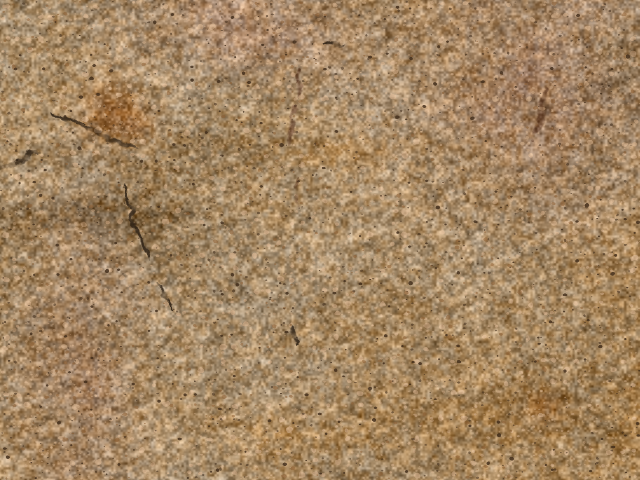
This texture is drawn by a Shadertoy shader. Its source:

```glsl
// Weathered sandstone: a tan face stained ochre and pink, with grainy relief.
// Layered value noise gives the grain, jittered cells the pale grains and pits,
// soft ellipses the stains and shadows, wobbly segments the cracks.

float hash(vec2 p) {
    vec3 q = fract(vec3(p.xyx) * 0.1031);
    q += dot(q, q.yzx + 33.33);
    return fract((q.x + q.y) * q.z);
}

// Value noise from -1 to 1
float noise(vec2 p) {
    vec2 i = floor(p), f = fract(p);
    f = f * f * (3.0 - 2.0 * f);
    float low = mix(hash(i), hash(i + vec2(1, 0)), f.x);
    float high = mix(hash(i + vec2(0, 1)), hash(i + vec2(1, 1)), f.x);
    return 2.0 * mix(low, high, f.y) - 1.0;
}

float fbm(vec2 p) {
    float sum = 0.0, amp = 0.55;
    for (int i = 0; i < 5; i++) {
        sum += amp * noise(p);
        p = mat2(1.6, 1.2, -1.2, 1.6) * p + 17.3;
        amp *= 0.55;
    }
    return sum;
}

// Irregular dots, at most one per cell, with radii as fractions of a cell
float specks(vec2 p, float cells, float density, float minR, float maxR, float seed) {
    vec2 q = p * cells + seed;
    vec2 id = floor(q);
    float size = hash(id + 7.7);
    float radius = mix(minR, maxR, size * size);
    vec2 jitter = vec2(hash(id + 31.1), hash(id + 57.9)) - 0.5;
    vec2 d = fract(q) - 0.5 - jitter * (0.9 - 2.0 * radius);
    d.y *= 1.0 + 0.5 * hash(id + 83.0);
    float dist = length(d) + 0.35 * radius * noise(q * 4.0);
    float edge = 0.6 * cells / iResolution.y;
    return step(hash(id + 11.3), density) * (1.0 - smoothstep(radius - edge, radius + edge, dist));
}

// Soft elliptical patch
float patchAt(vec2 p, vec2 center, vec2 radii) {
    vec2 q = (p - center) / radii;
    return exp(-dot(q, q));
}

// Segment that thins toward both ends
float crack(vec2 p, vec2 a, vec2 b, float width) {
    vec2 ab = b - a;
    float t = clamp(dot(p - a, ab) / dot(ab, ab), 0.0, 1.0);
    float w = width * (0.4 + 2.4 * t * (1.0 - t));
    return 1.0 - smoothstep(0.3 * w, w + 0.001, length(p - a - ab * t));
}

void mainImage(out vec4 fragColor, in vec2 fragCoord) {
    vec2 p = fragCoord / iResolution.y;
    vec2 bent = p + 0.035 * vec2(fbm(p * 7.0), fbm(p * 7.0 + 40.0));
    float mottle = fbm(p * 9.0 + 5.0);

    // Mineral stains
    float ochre = 0.75 * patchAt(bent, vec2(1.25, 0.12), vec2(0.30, 0.20))
                + 0.55 * patchAt(bent, vec2(1.32, 0.42), vec2(0.16, 0.20))
                + 0.50 * patchAt(bent, vec2(0.72, 0.69), vec2(0.28, 0.035))
                + 0.55 * patchAt(bent, vec2(0.62, 0.10), vec2(0.25, 0.06))
                + 0.45 * patchAt(bent, vec2(0.95, 0.88), vec2(0.08, 0.10))
                + 0.40 * patchAt(bent, vec2(0.65, 0.30), vec2(0.07, 0.04));
    ochre = clamp(ochre * (1.0 + 0.8 * mottle) + 0.16 + 0.4 * fbm(p * 5.0 + 71.0), 0.0, 1.0);
    float pink = 0.55 * patchAt(bent, vec2(0.17, 0.22), vec2(0.11, 0.28))
               + 0.60 * patchAt(bent, vec2(0.52, 0.95), vec2(0.24, 0.09))
               + 0.65 * patchAt(bent, vec2(1.15, 0.83), vec2(0.26, 0.24));
    pink = clamp(pink * (1.0 + 0.7 * mottle), 0.0, 1.0);
    float rust = 0.75 * patchAt(bent, vec2(0.235, 0.755), vec2(0.06, 0.06))
               + 0.40 * patchAt(bent, vec2(1.15, 0.16), vec2(0.05, 0.04));

    vec3 color = vec3(0.65, 0.55, 0.42);
    color = mix(color, vec3(0.65, 0.50, 0.31), ochre);
    color = mix(color, vec3(0.63, 0.48, 0.38), pink);
    color = mix(color, vec3(0.57, 0.35, 0.15), clamp(rust * (1.0 + mottle), 0.0, 0.9));

    // Broad light and shadow
    float tone = 0.055 * fbm(p * 3.5 + 20.0) + 0.05 * mottle;
    tone -= 0.13 * patchAt(bent, vec2(0.27, 0.56), vec2(0.13, 0.05));
    tone -= 0.10 * patchAt(bent, vec2(0.03, 0.53), vec2(0.14, 0.035));
    tone += 0.06 * patchAt(bent, vec2(0.12, 0.61), vec2(0.12, 0.04));
    tone -= 0.05 * patchAt(bent, vec2(0.48, 0.70), vec2(0.12, 0.05));

    // Tilted ripples and sandy grain
    vec2 tilted = mat2(0.93, -0.36, 0.36, 0.93) * p;
    tone += 0.06 * noise(tilted * vec2(28.0, 62.0)) + 0.06 * noise(tilted * vec2(60.0, 95.0) + 9.0);
    tone += 0.09 * noise(p * 115.0 + 3.0) + 0.12 * noise(p * 205.0);
    color += tone + vec3(0.03, 0.0, -0.035) * noise(p * 85.0 + 50.0);

    // Pale grains, rusty grains and dark pits
    float pale = specks(p, 42.0, 0.38, 0.09, 0.30, 3.0);
    pale = max(pale, 0.75 * specks(p, 85.0, 0.28, 0.13, 0.32, 19.0));
    color = mix(color, vec3(0.81, 0.67, 0.53) + 0.5 * tone, 0.72 * pale);
    color = mix(color, vec3(0.55, 0.37, 0.20), 0.55 * specks(p, 55.0, 0.16, 0.10, 0.28, 61.0));
    float pits = specks(p, 38.0, 0.20, 0.06, 0.17, 37.0);
    pits = max(pits, 0.7 * specks(p, 75.0, 0.12, 0.11, 0.24, 91.0));
    color = mix(color, vec3(0.25, 0.17, 0.10), 0.8 * pits);

    // Open cracks and fainter rusty seams
    vec2 w = p + 0.012 * vec2(fbm(p * 32.0), fbm(p * 32.0 + 13.0));
    float open = crack(w, vec2(0.10, 0.766), vec2(0.18, 0.74), 0.004);
    open = max(open, crack(w, vec2(0.16, 0.743), vec2(0.28, 0.688), 0.008));
    open = max(open, crack(w, vec2(-0.03, 0.635), vec2(0.08, 0.684), 0.007));
    open = max(open, crack(w, vec2(0.255, 0.62), vec2(0.28, 0.53), 0.004));
    open = max(open, crack(w, vec2(0.275, 0.55), vec2(0.313, 0.46), 0.005));
    open = max(open, crack(w, vec2(0.33, 0.41), vec2(0.365, 0.354), 0.004));
    open = max(open, crack(w, vec2(0.677, 0.913), vec2(0.72, 0.90), 0.006));
    open = max(open, crack(w, vec2(0.611, 0.32), vec2(0.618, 0.285), 0.006));
    float seam = crack(w, vec2(0.62, 0.85), vec2(0.605, 0.695), 0.010);
    seam = max(seam, crack(w, vec2(1.135, 0.81), vec2(1.11, 0.71), 0.012));
    seam = max(seam, 0.6 * crack(w, vec2(0.622, 0.63), vec2(0.62, 0.55), 0.005));
    float broken = smoothstep(-0.7, 0.3, noise(p * 70.0 + 8.0));
    color = mix(color, vec3(0.37, 0.23, 0.15) + 0.6 * tone, 0.65 * seam * broken);
    color = mix(color, vec3(0.18, 0.13, 0.08), 0.85 * open * (0.35 + 0.65 * broken));

    fragColor = vec4(clamp(color, 0.0, 1.0), 1.0);
}
```
